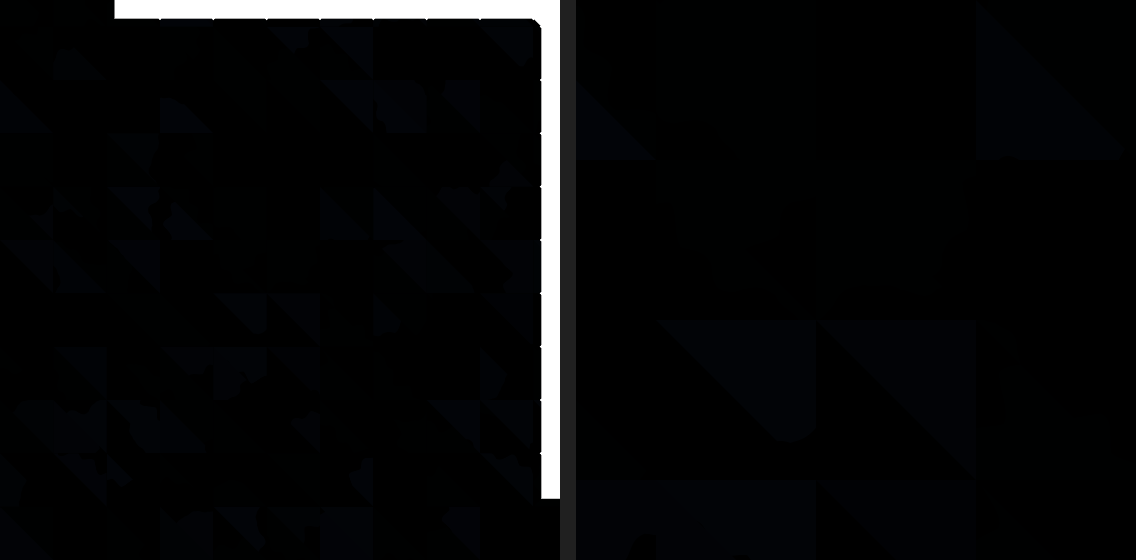
Left: the whole. Right: its middle third, enlarged.
This pattern is drawn by a Shadertoy shader. Its source:

```glsl
float hash(vec3 k) {
    k = fract(k * vec3(0.1031, 0.1137, 0.0973));
    k += dot(k, k.yzx + 33.33);
    return fract((k.x + k.y) * k.z);
}

float coverage(float dist, float px) {
    return clamp(dist / px + 0.5, 0.0, 1.0);
}

// Navy patch inside one triangle of a tile, trimmed by a ragged cut
float patchTint(vec2 cell, vec2 local, float side, float px) {
    vec3 id = vec3(cell + 3.0, side * 7.0 + 1.0);
    float angle = 6.2832 * hash(id + 11.0);
    vec2 dir = vec2(cos(angle), sin(angle));
    vec2 q = local - 0.5;
    float along = dot(q, vec2(-dir.y, dir.x)) + 4.0 * hash(id + 23.0);
    float ragged = 0.07 * sin(along * 7.0) + 0.035 * sin(along * 17.0 + angle)
                 + 0.16 * abs(fract(along * 2.3) - 0.5);
    float reach = mix(-0.15, 0.6, hash(id + 37.0));
    float shape = coverage(reach - dot(q, dir) + ragged, px);
    float pick = hash(id + 51.0);
    float chance = mix(0.2, 0.34, side);
    float strength = pick < chance ? mix(0.6, 1.0, hash(id + 67.0))
                   : pick < 0.6 ? 0.14 : 0.0;
    return shape * strength;
}

void mainImage(out vec4 fragColor, in vec2 fragCoord) {
    // Ten and a half tiles span the canvas
    float px = 10.5 / iResolution.y;
    vec2 p = fragCoord * px;
    vec2 cell = floor(p), local = fract(p);

    // Each tile is split along its falling diagonal
    float upper = coverage((local.x + local.y - 1.0) * 0.7071, px);
    float tint = mix(patchTint(cell, local, 0.0, px),
                     patchTint(cell, local, 1.0, px), upper);
    vec2 rim = min(local, 1.0 - local);
    tint *= coverage(min(rim.x, rim.y), px);
    vec3 color = vec3(0.008, 0.016, 0.031) * tint;

    // White margin with a chamfered corner and a nick at every tile joint
    float outer = max(p.x, p.y), edgePos = min(p.x, p.y);
    float margin = outer - 10.15;
    float nick = margin + 0.03 - abs(edgePos - round(edgePos));
    float chamfer = (p.x + p.y - 20.15) * 0.7071;
    margin = max(max(margin, nick), chamfer);

    // The dark sheet runs off the canvas at both ends of the margin
    margin = min(margin, min(p.x - 2.147, p.y - 1.148));
    color = mix(color, vec3(1.0), coverage(margin, px));

    fragColor = vec4(color, 1.0);
}
```
